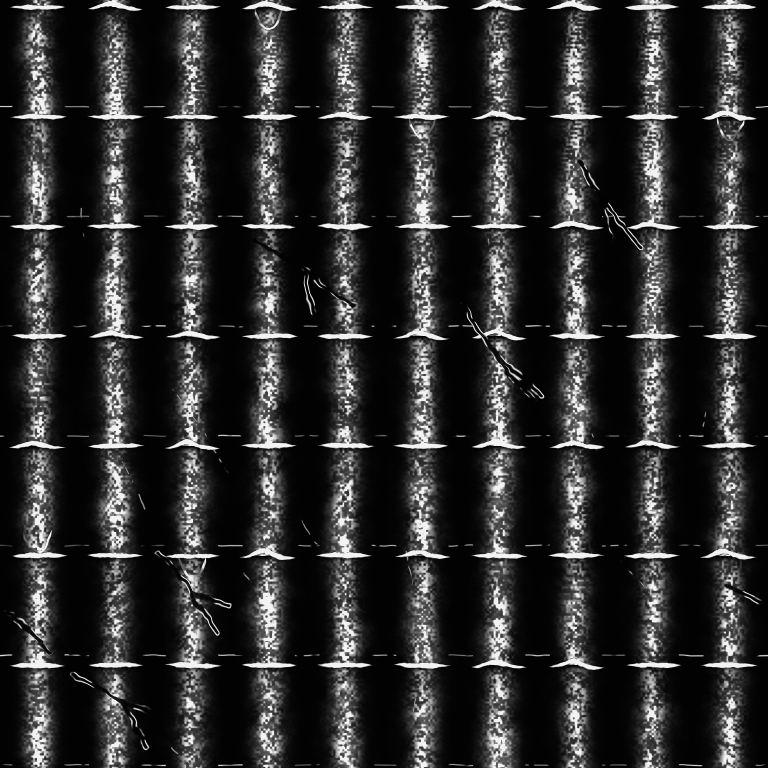
Reproduce this texture map procedurally as a Shadertoy shader.

```glsl
const vec2  CELLS = vec2(10.0, 7.0);      // columns across, ledges down
const float LEDGE_Y = 0.936;              // ledge height inside a cell
const float LEDGE_HALF_LENGTH = 0.035;
const float LEDGE_HALF_WIDTH = 0.0036;
const float ARCH_SHARE = 0.35;
const float ARCH_RISE = 0.009;
const float DASH_HALF_LENGTH = 0.016;
const float DASH_HALF_WIDTH = 0.0007;
const float DASH_LIFT = 0.013;
const float HALO_WIDTH = 0.0175;
const float CORE_WIDTH = 0.0115;
const float CHIP_SHARE = 0.11;
const float CHIP_HALF_LENGTH = 0.018;
const int   BREAKS = 6;
const int   ARMS = 3;
const int   SCRATCHES = 14;
const float BREAK_WIDTH = 0.0028;
const float RIM_WIDTH = 0.0008;
const float JITTER = 0.014;
const float BACKGROUND = 0.008;
const float HIGHLIGHT = 0.95;

float hash(vec2 p) {
    return fract(sin(dot(p, vec2(127.1, 311.7))) * 43758.5);
}

// Value noise that wraps over the unit square for whole frequencies
float noise(vec2 uv, float freq) {
    vec2 p = uv * freq, i = floor(p), f = p - i;
    f = f * f * (3.0 - 2.0 * f);
    vec2 a = mod(i, freq), b = mod(i + 1.0, freq);
    return mix(mix(hash(a), hash(vec2(b.x, a.y)), f.x),
               mix(hash(vec2(a.x, b.y)), hash(b), f.x), f.y);
}

float fbm(vec2 uv, float freq) {
    return 0.5 * noise(uv, freq) + 0.3 * noise(uv, freq * 2.0) + 0.2 * noise(uv, freq * 4.0);
}

float fill(float d) {
    float aa = 0.8 / iResolution.y;
    return smoothstep(aa, -aa, d);
}

float segment(vec2 p, vec2 end) {
    return length(p - end * clamp(dot(p, end) / dot(end, end), 0.0, 1.0));
}

vec2 direction(float angle) { return vec2(cos(angle), sin(angle)); }

// Speckled glow, dimmer below each ledge
float column(vec2 uv, vec2 q) {
    float x = (fract(q.x) - 0.5) / CELLS.x + 0.008 * (fbm(uv, 24.0) - 0.5);
    float below = 1.0 - fract(q.y);
    float strength = mix(0.85, 1.12, hash(mod(floor(q), CELLS) + 5.0));
    float fade = smoothstep(0.0, 0.07, below) * mix(0.6, 1.0, smoothstep(0.0, 0.5, below));
    float cloud = fbm(uv, 30.0);
    float speck = noise(uv, 340.0);
    float grain = 0.65 * fbm(uv, 85.0) + 0.35 * speck;
    float halo = exp(-pow(x / (HALO_WIDTH * (0.7 + 0.6 * cloud)), 2.0));
    float core = exp(-pow(x / CORE_WIDTH, 2.0));
    float soft = 0.33 * halo * (0.4 + 1.2 * cloud) * (0.65 + 0.7 * speck);
    return strength * fade * (soft + 0.95 * core * smoothstep(0.36, 0.74, grain));
}

float ledge(vec2 uv, vec2 local, vec2 id) {
    float x = local.x + 0.004 * (hash(id + 11.0) - 0.5);
    float arch = step(hash(id + 17.0), ARCH_SHARE) * mix(0.6, 1.1, hash(id + 23.0));
    float bend = arch * (ARCH_RISE * exp(-pow((x + 0.006) / 0.016, 2.0)) - 0.003);
    bend += 0.0035 * (fbm(uv, 50.0) - 0.5);
    float taper = 1.0 - pow(abs(x) / LEDGE_HALF_LENGTH, 3.0);
    float halfWidth = LEDGE_HALF_WIDTH * taper * (0.45 + 0.9 * fbm(uv, 110.0));
    return fill(abs(local.y - bend) - halfWidth);
}

float dash(vec2 uv, vec2 q, float row) {
    float seam = round(q.x);
    vec2 id = mod(vec2(seam, row), CELLS);
    vec2 d = vec2((q.x - seam) / CELLS.x, (q.y - row) / CELLS.y - DASH_LIFT);
    d.y += 0.06 * d.x * (hash(id + 31.0) - 0.5) + 0.0015 * (noise(uv, 90.0) - 0.5);
    float worn = smoothstep(0.2, 0.5, noise(uv, 120.0)) * mix(0.35, 1.0, hash(id + 37.0));
    return worn * fill(abs(d.y) - DASH_HALF_WIDTH) * fill(abs(d.x) - DASH_HALF_LENGTH);
}

// Rounded chip hanging under or standing on a ledge
float chip(vec2 local, vec2 id, vec2 jitter) {
    vec2 d = local + 0.5 * jitter;
    d.y += hash(id + 41.0) < 0.6 ? 0.028 : -0.004;
    float slope = 148.0 * d.x;
    float dist = abs(d.y - 74.0 * d.x * d.x) / sqrt(1.0 + slope * slope);
    return step(hash(id + 43.0), CHIP_SHARE) * fill(dist - 0.0016) * fill(abs(d.x) - CHIP_HALF_LENGTH);
}

void mainImage(out vec4 fragColor, in vec2 fragCoord) {
    vec2 uv = fragCoord / iResolution.xy;
    vec2 q = uv * CELLS - vec2(0.0, LEDGE_Y);
    float row = round(q.y);
    vec2 id = mod(vec2(floor(q.x), row), CELLS);
    vec2 local = vec2(fract(q.x) - 0.5, q.y - row) / CELLS;
    vec2 jitter = JITTER * (vec2(fbm(uv, 32.0), fbm(uv + 0.37, 32.0)) - 0.5);
    float worn = smoothstep(0.42, 0.58, fbm(uv, 45.0));
    float dotted = smoothstep(0.45, 0.7, noise(uv, 150.0));

    float light = column(uv, q);
    light = max(light, ledge(uv, local, id));
    light = max(light, dash(uv, q, row));

    // Forked breaks: dark gap with a broken bright rim
    for (int i = 0; i < BREAKS; i++) {
        float n = float(i);
        vec2 d = uv + jitter - fract(vec2(n * 0.618 + 0.16, hash(vec2(n, 3.0))));
        d -= round(d);
        float dist = 1.0;
        for (int j = 0; j < ARMS; j++) {
            vec2 seed = vec2(n, float(j) + 50.0);
            float angle = -0.6 + 2.9 * float(j) + 0.7 * (hash(seed) - 0.5);
            dist = min(dist, segment(d, direction(angle) * mix(0.04, 0.11, hash(seed + 9.0))));
        }
        light *= 1.0 - 0.9 * fill(dist - BREAK_WIDTH);
        light = max(light, worn * fill(abs(dist - BREAK_WIDTH) - RIM_WIDTH));
    }

    // Faint dotted scratches
    for (int i = 0; i < SCRATCHES; i++) {
        vec2 seed = vec2(float(i), 70.0);
        vec2 d = uv + 0.4 * jitter - vec2(hash(seed), hash(seed + 7.0));
        d -= round(d);
        float angle = mix(-1.8, -0.5, hash(seed + 13.0));
        float dist = segment(d, direction(angle) * mix(0.03, 0.08, hash(seed + 19.0)));
        light = max(light, 0.65 * dotted * fill(dist - RIM_WIDTH));
    }

    light = max(light, chip(local, id, jitter) * (0.4 + 0.6 * worn));
    fragColor = vec4(vec3(mix(BACKGROUND, HIGHLIGHT, clamp(light, 0.0, 1.0))), 1.0);
}
```
